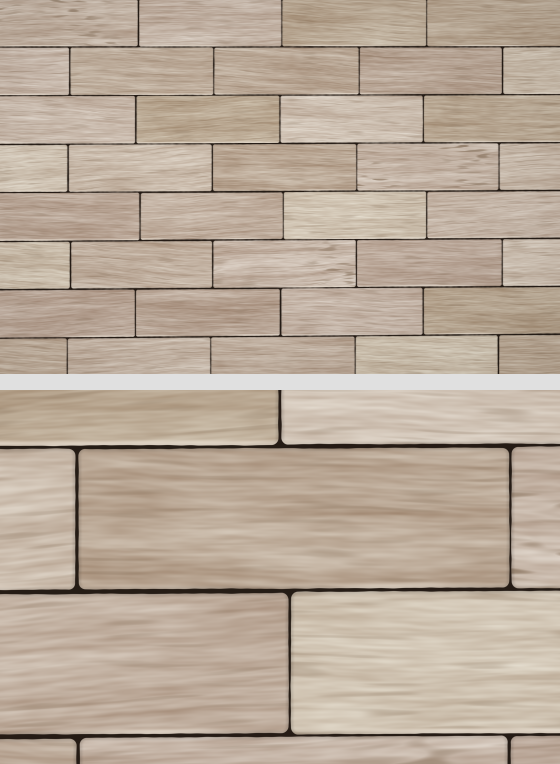
Top, the full canvas; bottom, a detail of the centre.
Write a Shadertoy shader that draws this texture.

```glsl
// Wall of pale wooden blocks in running bond, with thin dark uneven joints.
// Each block gets hashed size, tone, tint and grain slope; the grain is
// gradient noise stretched along the block, the outline a rounded box.

const float ROW_HEIGHT  = 0.1291;   // units of canvas height
const float BLOCK_WIDTH = 0.3848;
const vec3 DARK_WOOD  = vec3(0.65, 0.565, 0.49);
const vec3 LIGHT_WOOD = vec3(0.83, 0.79, 0.74);
const vec3 PORE_COLOR = vec3(0.46, 0.37, 0.28);
const vec3 JOINT_COLOR = vec3(0.14, 0.105, 0.08);
const vec3 LIP_COLOR  = vec3(0.90, 0.86, 0.81);

float hash(vec2 p) {
    vec3 q = fract(p.xyx * vec3(0.1031, 0.1030, 0.0973));
    q += dot(q, q.yzx + 33.33);
    return fract((q.x + q.y) * q.z);
}

vec2 gradientAt(vec2 cell) {
    float angle = 6.2832 * hash(cell);
    return vec2(cos(angle), sin(angle));
}

// Gradient noise, roughly -0.7 to 0.7
float noise(vec2 p) {
    vec2 i = floor(p), f = p - i;
    vec2 u = f * f * f * (f * (f * 6.0 - 15.0) + 10.0);
    vec2 e = vec2(0.0, 1.0);
    float a = dot(gradientAt(i), f);
    float b = dot(gradientAt(i + e.yx), f - e.yx);
    float c = dot(gradientAt(i + e.xy), f - e.xy);
    float d = dot(gradientAt(i + e.yy), f - e.yy);
    return mix(mix(a, b, u.x), mix(c, d, u.x), u.y);
}

float roundedBox(vec2 p, vec2 halfSize, float radius) {
    vec2 q = abs(p) - halfSize + radius;
    return length(max(q, 0.0)) + min(max(q.x, q.y), 0.0) - radius;
}

// Position of the left joint of a block, in block widths
float jointAt(float column, float row) {
    return column + 0.016 * (hash(vec2(column + 40.0, row + 7.0)) - 0.5);
}

// Wood colour at a point, varied by block id
vec3 woodColor(vec2 p, vec2 id) {
    float toneHash = hash(id + 11.3);
    float tintHash = hash(id + 27.9);
    float figureHash = hash(id + 53.1);
    float slope = 0.14 * (hash(id + 71.7) - 0.5);

    // Bend and tilt the fibres
    vec2 g = p + 9.0 * vec2(toneHash, tintHash);
    g.y += slope * p.x + 0.009 * noise(g * vec2(5.0, 11.0));

    float broad  = noise(g * vec2(1.8, 30.0));
    float streak = noise(g * vec2(4.5, 95.0) + 3.7);
    float fine   = noise(g * vec2(13.0, 210.0) + 8.1);
    float fibre  = noise(g * vec2(40.0, 330.0) + 17.4);
    float cloud  = noise(g * vec2(4.0, 7.0) + 5.3);

    float tone = 0.57 + 0.5 * (toneHash - 0.5) - 0.4 * step(0.93, toneHash);
    tone += mix(0.2, 0.5, figureHash) * broad + 0.34 * streak
          + 0.34 * fine + 0.2 * fibre + 0.2 * cloud;
    vec3 color = mix(DARK_WOOD, LIGHT_WOOD, tone);

    // Slightly pinkish to yellowish tint
    color += mix(vec3(0.0, -0.007, 0.006), vec3(0.0, 0.003, -0.014), tintHash);

    // Thin pores everywhere, clustered flecks on a few blocks
    float pores = smoothstep(0.15, 0.5, noise(g * vec2(12.0, 170.0) + 14.2));
    float flecks = smoothstep(0.1, 0.45, noise(g * vec2(20.0, 120.0) + 21.6));
    flecks *= step(0.9, figureHash) * smoothstep(-0.2, 0.3, cloud);
    return mix(color, PORE_COLOR, max(0.2 * pores, 0.6 * flecks));
}

void mainImage(out vec4 fragColor, in vec2 fragCoord) {
    float pixel = 1.0 / iResolution.y;
    vec2 p = fragCoord * pixel;

    // Rows count down from the top; courses lean slightly
    float depth = 1.0 - p.y;
    depth = depth * (1.0 + 0.008 * (p.x - 0.6)) + 0.0035;
    float row = floor(depth / ROW_HEIGHT);
    float odd = mod(row, 2.0);

    // Column between two jittered joints
    float shift = mix(-0.018, 0.183, odd) + 0.012 * (hash(vec2(row, 91.0)) - 0.5);
    float x = (p.x - shift) / BLOCK_WIDTH;
    float column = floor(x);
    column += step(jointAt(column + 1.0, row), x) - step(x, jointAt(column, row));
    float left = jointAt(column, row), right = jointAt(column + 1.0, row);
    vec2 id = vec2(column + 10.0, row + 3.0);

    // Block outline with uneven gaps
    vec2 size = vec2((right - left) * BLOCK_WIDTH, ROW_HEIGHT);
    vec2 local = vec2((x - left) * BLOCK_WIDTH, (row + 0.5) * ROW_HEIGHT - depth);
    local.x -= 0.5 * size.x;
    vec2 gap = mix(vec2(0.0008), vec2(0.0021), vec2(hash(id + 5.5), hash(id + 8.2)));
    float edge = roundedBox(local, 0.5 * size - gap, 0.006);
    edge += 0.0008 * noise(p * 14.0) + 0.0005 * noise(p * 90.0);

    // Wood, soft edge shading and pale worn lower lip
    vec3 color = woodColor(local, id);
    color *= 1.0 - 0.12 * smoothstep(-0.004, 0.0, edge);
    float lip = 1.0 - smoothstep(0.002, 0.006, local.y + 0.5 * size.y - gap.y);
    float wear = smoothstep(-0.3, 0.25, noise(vec2(p.x * 5.0, row * 3.7)));
    color = mix(color, LIP_COLOR, 0.7 * lip * wear);

    color = mix(color, JOINT_COLOR, smoothstep(-0.7 * pixel, 0.7 * pixel, edge));

    // Gentle light falloff from the centre left
    vec2 away = fragCoord / iResolution.xy - vec2(0.42, 0.5);
    color *= 1.03 - 0.14 * dot(away, away);
    fragColor = vec4(clamp(color, 0.0, 1.0), 1.0);
}
```
